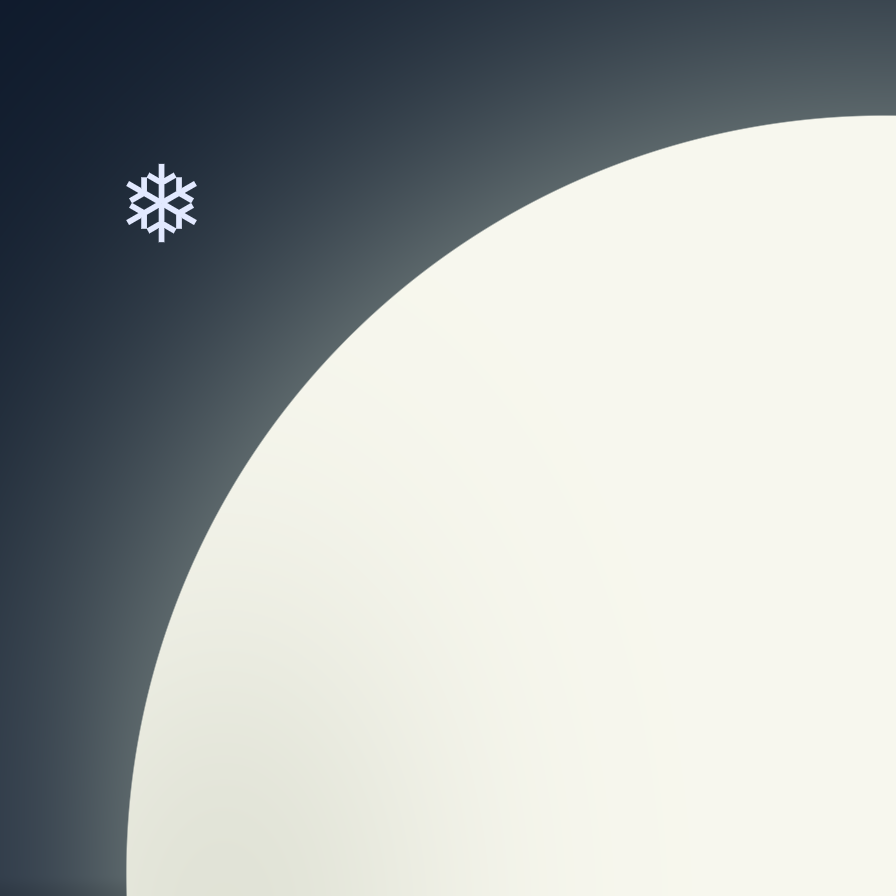
This background is drawn by a WebGL 2 fragment shader. Its source:

```glsl
#version 300 es
precision highp float;
// A huge pale moon rising from the lower right into a dark winter sky.
// The moon is a disc with a soft shaded patch and a wide sigmoid glow;
// a single snowflake is folded into six sectors from straight strokes.

uniform vec2 u_resolution;
out vec4 outColor;

const float PI = 3.14159265;

// Sky and glow
const vec3 SKY_COLOR = vec3(0.043, 0.088, 0.160);
const vec3 GLOW_COLOR = vec3(0.355, 0.400, 0.415);
const vec3 DUSK_COLOR = vec3(0.165, 0.210, 0.285);
const float GLOW_WIDTH = 0.153;

// Moon
const vec2 MOON_CENTER = vec2(0.987, 0.025);
const float MOON_RADIUS = 0.846;
const vec3 MOON_COLOR = vec3(0.969, 0.969, 0.933);
const vec3 SHADE_COLOR = vec3(0.880, 0.888, 0.840);
const vec2 SHADE_CENTER = vec2(0.25, -0.03);
const vec2 SHADE_SIZE = vec2(0.26, 0.40);

// Snowflake
const vec2 FLAKE_CENTER = vec2(0.1803, 0.7734);
const vec3 FLAKE_COLOR = vec3(0.885, 0.912, 1.0);
const float ARM_LENGTH = 0.0437;
const float STROKE = 0.0032;
const float BRANCH_START = 0.0225;
const float BRANCH_LENGTH = 0.0175;
const float BRANCH_ANGLE = PI / 3.0;

// Antialiased coverage of a signed distance
float coverage(float dist, float pixel) {
    return clamp(0.5 - dist / pixel, 0.0, 1.0);
}

// Straight stroke from the origin along direction, with flat ends
float strokeDistance(vec2 p, vec2 direction, float len) {
    float along = dot(p, direction);
    float across = abs(dot(p, vec2(direction.y, -direction.x)));
    return max(across - STROKE, abs(along - 0.5 * len) - 0.5 * len);
}

// Six identical arms, each with one pair of side branches
float flakeDistance(vec2 p) {
    float angle = mod(atan(p.x, p.y) + PI / 6.0, PI / 3.0) - PI / 6.0;
    vec2 q = length(p) * vec2(abs(sin(angle)), cos(angle));
    float arm = strokeDistance(q, vec2(0.0, 1.0), ARM_LENGTH);
    vec2 branchDir = vec2(sin(BRANCH_ANGLE), cos(BRANCH_ANGLE));
    float branch = strokeDistance(q - vec2(0.0, BRANCH_START), branchDir, BRANCH_LENGTH);
    return min(arm, branch);
}

// Dark sky lit by the moon, slightly bluer toward the lower left
vec3 skyColor(vec2 p, float moonDist) {
    float glow = 2.0 / (1.0 + exp(max(moonDist, 0.0) / GLOW_WIDTH));
    vec3 color = mix(SKY_COLOR, GLOW_COLOR, glow);
    float dusk = smoothstep(0.5, 0.0, p.y) * smoothstep(0.16, 0.0, p.x);
    color = mix(color, DUSK_COLOR, 0.35 * dusk);
    return color * (1.0 - 0.10 * smoothstep(0.025, 0.0, p.y));
}

// Bright surface with a soft shaded patch
vec3 moonColor(vec2 p) {
    vec2 offset = (p - SHADE_CENTER) / SHADE_SIZE;
    return mix(MOON_COLOR, SHADE_COLOR, exp(-dot(offset, offset)));
}

void main() {
    float pixel = 1.0 / min(u_resolution.x, u_resolution.y);
    vec2 p = gl_FragCoord.xy * pixel;
    float moonDist = length(p - MOON_CENTER) - MOON_RADIUS;

    vec3 color = skyColor(p, moonDist);
    color = mix(color, FLAKE_COLOR, coverage(flakeDistance(p - FLAKE_CENTER), pixel));
    color = mix(color, moonColor(p), coverage(moonDist, 1.5 * pixel));
    outColor = vec4(color, 1.0);
}
```
